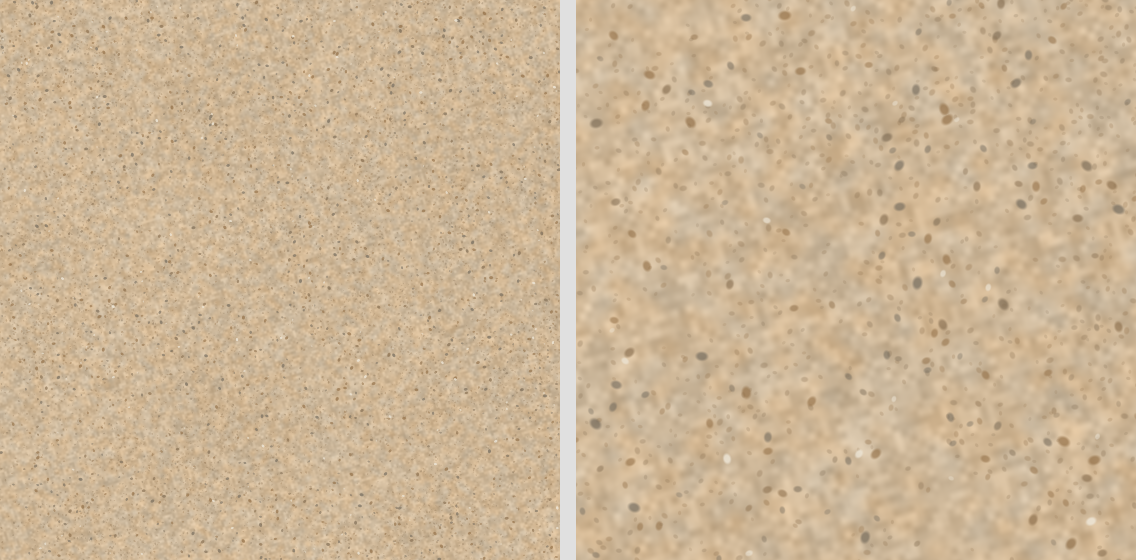
Left: the whole. Right: its middle third, enlarged.
This texture is drawn by a Shadertoy shader. Its source:

```glsl
// Fine beige sand with soft mottling, brown and grey specks and rare pale glints.

const vec3 SAND = vec3(0.811, 0.720, 0.597);
const vec3 OCHRE = vec3(0.57, 0.43, 0.27);
const vec3 SLATE = vec3(0.44, 0.41, 0.36);
const vec3 GLINT = vec3(0.93, 0.90, 0.84);
const vec3 COOL_SHIFT = vec3(-0.040, 0.004, 0.050);

// Feature counts across the canvas
const float CLOUD_FREQ = 5.0;
const float CLUSTER_FREQ = 13.0;
const float MOTTLE_FREQ = 100.0;
const float GRAIN_FREQ = 225.0;
const float TINT_FREQ = 85.0;
const float COARSE_FREQ = 100.0;
const float FINE_FREQ = 165.0;
const float GLINT_FREQ = 120.0;

// Brightness ranges of the noise layers
const float CLOUD_GAIN = 0.035;
const float MOTTLE_GAIN = 0.075;
const float GRAIN_GAIN = 0.105;

// Share of cells that hold a speck
const float COARSE_CHANCE = 0.16;
const float FINE_CHANCE = 0.30;
const float GLINT_CHANCE = 0.012;

const mat2 TURN = mat2(0.8, 0.6, -0.6, 0.8);

vec3 hash3(vec2 p) {
    vec3 q = fract(vec3(p.xyx) * vec3(0.1031, 0.1030, 0.0973));
    q += dot(q, q.yxz + 33.33);
    return fract((q.xxy + q.yzz) * q.zyx);
}

float valueNoise(vec2 p) {
    vec2 cell = floor(p);
    vec2 f = fract(p);
    f = f * f * (3.0 - 2.0 * f);
    float low = mix(hash3(cell).x, hash3(cell + vec2(1, 0)).x, f.x);
    float high = mix(hash3(cell + vec2(0, 1)).x, hash3(cell + vec2(1, 1)).x, f.x);
    return mix(low, high, f.y);
}

float cloud(vec2 p) {
    float sum = 0.0;
    float weight = 0.5;
    for (int i = 0; i < 4; i++) {
        sum += weight * valueNoise(p);
        p = TURN * p * 2.03 + 17.3;
        weight *= 0.5;
    }
    return sum / 0.9375;
}

// Scattered oval specks: x is coverage, y is a random tone per speck
vec2 specks(vec2 uv, float freq, float chance, float seed) {
    vec2 p = uv * freq;
    vec2 home = floor(p);
    float pixel = freq / iResolution.y;
    vec2 result = vec2(0.0);
    for (int y = -1; y <= 1; y++) {
        for (int x = -1; x <= 1; x++) {
            vec2 cell = home + vec2(x, y);
            vec3 place = hash3(cell + seed);
            vec3 form = hash3(cell + seed + 71.7);
            float density = 0.2 + 1.6 * valueNoise(cell / freq * CLUSTER_FREQ + 31.0);
            if (place.z > chance * density) continue;

            float angle = 6.2832 * form.x;
            vec2 axis = vec2(cos(angle), sin(angle));
            vec2 d = p - cell - 0.15 - 0.7 * place.xy;
            d = vec2(dot(d, axis), 1.35 * dot(d, vec2(-axis.y, axis.x)));
            float radius = mix(0.19, 0.36, form.y * form.y);
            float soft = max(0.4 * radius, 0.6 * pixel);
            float cover = 1.0 - smoothstep(radius - soft, radius + soft, length(d));
            cover *= mix(0.45, 1.0, form.y);
            if (cover > result.x) result = vec2(cover, form.z);
        }
    }
    return result;
}

void mainImage(out vec4 fragColor, in vec2 fragCoord) {
    vec2 uv = fragCoord / iResolution.y;
    vec2 turned = TURN * uv;

    // Sand body: broad shading, mottling and fine grain
    float shade = CLOUD_GAIN * (cloud(uv * CLOUD_FREQ) - 0.5);
    shade += MOTTLE_GAIN * (valueNoise(turned * MOTTLE_FREQ + 9.0) - 0.5);
    shade += GRAIN_GAIN * (valueNoise(TURN * turned * GRAIN_FREQ + 53.0) - 0.5);
    vec3 color = SAND + shade;
    color += COOL_SHIFT * (valueNoise(turned * TINT_FREQ + 140.0) - 0.5);

    // Faint small specks, then darker coarse ones
    vec2 fine = specks(turned, FINE_FREQ, FINE_CHANCE, 211.0);
    color = mix(color, mix(OCHRE, SLATE, 0.6 * fine.y), 0.32 * fine.x);
    vec2 coarse = specks(uv, COARSE_FREQ, COARSE_CHANCE, 347.0);
    vec3 mineral = mix(OCHRE, SLATE, smoothstep(0.3, 0.8, coarse.y));
    color = mix(color, mineral, 0.68 * coarse.x);

    // Rare bright quartz grains
    vec2 glint = specks(uv, GLINT_FREQ, GLINT_CHANCE, 503.0);
    color = mix(color, GLINT, 0.85 * glint.x);

    fragColor = vec4(clamp(color, 0.0, 1.0), 1.0);
}
```
